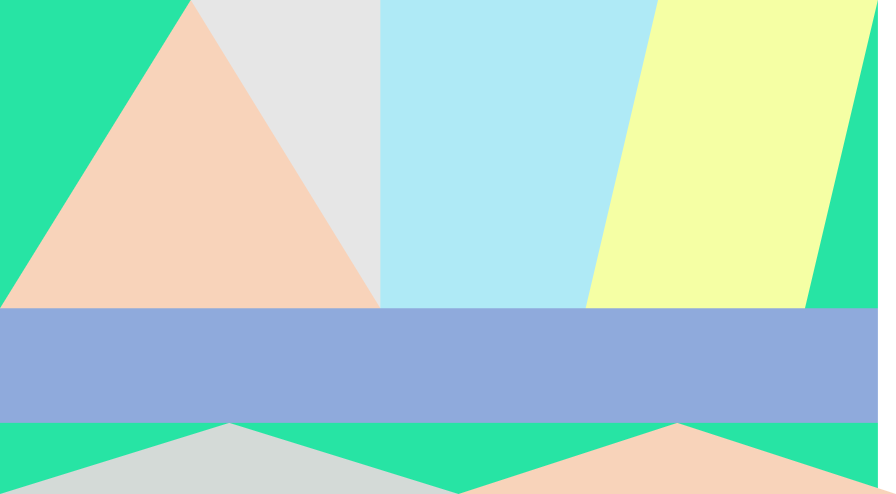
A WebGL 1 fragment shader for this background:

```glsl
precision highp float;
// Flat geometric backdrop: pastel triangles and slanted panels over a blue band.

uniform vec2 u_resolution;

// Smooth coverage of the half plane to the right of the line from a to b,
// with both points given as fractions of the canvas.
float rightOf(vec2 a, vec2 b) {
  vec2 along = (b - a) * u_resolution;
  vec2 offset = gl_FragCoord.xy - a * u_resolution;
  float dist = (offset.x * along.y - offset.y * along.x) / length(along);
  return clamp(dist + 0.5, 0.0, 1.0);
}

float below(float y) {
  return rightOf(vec2(0.0, y), vec2(1.0, y));
}

// Triangle standing on the lower edge of the canvas.
float tent(float left, float right, vec2 apex) {
  return rightOf(vec2(left, 0.0), apex) * rightOf(apex, vec2(right, 0.0));
}

void main() {
  vec3 green = vec3(0.153, 0.894, 0.643);
  vec3 peach = vec3(0.973, 0.827, 0.729);
  vec3 cyan = vec3(0.686, 0.918, 0.965);
  vec3 yellow = vec3(0.961, 1.0, 0.643);
  vec3 blue = vec3(0.561, 0.667, 0.863);

  float bandTop = 0.376;
  float bandBottom = 0.144;
  vec2 peak = vec2(0.2129, 1.0);
  vec2 foot = vec2(0.4245, bandTop);

  // Upper panels, painted from left to right
  vec3 color = mix(green, peach, rightOf(vec2(0.0, bandTop), peak));
  color = mix(color, vec3(0.902), rightOf(foot, peak));
  color = mix(color, cyan, rightOf(foot, vec2(foot.x, 1.0)));
  color = mix(color, yellow, rightOf(vec2(0.6536, bandTop), vec2(0.7344, 1.0)));
  color = mix(color, green, rightOf(vec2(0.8984, bandTop), vec2(0.9798, 1.0)));

  // Horizontal band and the strip beneath it
  color = mix(color, blue, below(bandTop));
  color = mix(color, green, below(bandBottom));

  // White right margin
  color = mix(color, vec3(1.0), rightOf(vec2(0.9798, 0.0), vec2(0.9798, 1.0)));

  // Low triangles along the bottom
  color = mix(color, vec3(0.831, 0.855, 0.843), tent(0.0, 0.5117, vec2(0.2559, bandBottom)));
  color = mix(color, peach, tent(0.5117, 1.0, vec2(0.7559, bandBottom)));

  gl_FragColor = vec4(color, 1.0);
}
```
